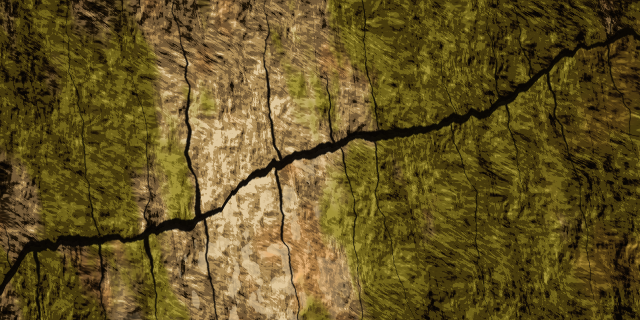
Reproduce this texture procedurally as a Shadertoy shader.

```glsl
// Weathered, mossy wood split by a jagged diagonal crack and upright fissures.
#define GRAIN_TILT 0.13
#define RELIEF 3.3
#define CONTRAST 1.1
#define AMBIENT 0.13
#define GLOW 0.38
#define MOSS_COVER 0.15
#define CRACK_WIDTH 0.0105
#define FISSURE_SPACING 0.2
#define FISSURE_WIDTH 0.0085

const vec3 BLACK = vec3(0.03, 0.02, 0.01);
const vec3 UMBER = vec3(0.13, 0.09, 0.03);
const vec3 DARK_MOSS = vec3(0.28, 0.23, 0.05);
const vec3 MOSS = vec3(0.44, 0.39, 0.10);
const vec3 BRIGHT_MOSS = vec3(0.64, 0.58, 0.22);
const vec3 BROWN = vec3(0.46, 0.36, 0.22);
const vec3 TAN = vec3(0.68, 0.55, 0.33);
const vec3 CREAM = vec3(0.88, 0.79, 0.62);
const vec3 RUST = vec3(0.48, 0.30, 0.13);

float hash(vec2 p) {
    vec3 a = fract(vec3(p.xyx) * 0.1031);
    a += dot(a, a.yzx + 33.33);
    return fract((a.x + a.y) * a.z);
}

float noise(vec2 p) {
    vec2 i = floor(p), f = fract(p);
    f = f * f * (3.0 - 2.0 * f);
    return mix(mix(hash(i), hash(i + vec2(1, 0)), f.x),
               mix(hash(i + vec2(0, 1)), hash(i + vec2(1, 1)), f.x), f.y);
}

float fbm(vec2 p) {
    float sum = 0.0, amp = 0.533;
    for (int i = 0; i < 4; i++) {
        sum += amp * noise(p);
        p = p * 2.03 + 17.3;
        amp *= 0.5;
    }
    return sum;
}

// Wavering fibres plus crumbly grain that leans across them
float barkHeight(vec2 q) {
    q.x += 0.16 * fbm(q * vec2(4.0, 3.5));
    vec2 leaning = vec2(q.x + 0.35 * q.y, q.y);
    return 0.42 * fbm(q * vec2(13.0, 3.5) + 40.0)
         + 0.28 * fbm(leaning * vec2(38.0, 13.0) + 7.0)
         + 0.30 * fbm(leaning * vec2(44.0, 40.0) + 90.0);
}

// Height of the main crack at x: a rising wave with jagged detail
float crackLine(float x) {
    float wave = 0.14 + 0.36 * x + 0.055 * sin(7.0 * x + 0.9);
    float drop = 0.1 * (1.0 - smoothstep(0.0, 0.1, x));
    return wave - drop + 0.09 * (fbm(vec2(x * 9.0, 3.0)) - 0.5)
         + 0.03 * (fbm(vec2(x * 42.0, 8.0)) - 0.5);
}

// Tapering fissures that open toward the main crack
float fissures(vec2 q, float gap, float side, float aa) {
    float mask = 0.0, cell = floor(q.x / FISSURE_SPACING);
    for (int i = -1; i <= 1; i++) {
        vec2 id = vec2(cell + float(i) + 20.0, side * 31.0 + 50.0);
        float wiggle = 0.09 * (fbm(vec2(q.y * 5.0, id.x * 7.0)) - 0.5)
                     + 0.012 * (fbm(vec2(q.y * 40.0, id.x * 3.0)) - 0.5);
        float centre = (cell + float(i) + 0.2 + 0.6 * hash(id)) * FISSURE_SPACING;
        float reach = mix(0.15, 1.0, hash(id + 5.3));
        float width = FISSURE_WIDTH * mix(0.25, 1.0, hash(id + 9.1));
        width *= (1.0 - gap / reach) * mix(0.4, 1.2, noise(vec2(q.y * 18.0, id.x)));
        width *= mix(1.0, 0.5, smoothstep(1.1, 1.4, q.x));
        float d = abs(q.x - centre - wiggle) - width;
        mask = max(mask, (1.0 - smoothstep(-aa, aa, d)) * step(gap, reach));
    }
    return mask;
}

vec3 woodRamp(float t) {
    vec3 c = mix(BLACK, UMBER, smoothstep(0.0, 0.2, t));
    c = mix(c, BROWN, smoothstep(0.18, 0.40, t));
    c = mix(c, TAN, smoothstep(0.46, 0.62, t));
    return mix(c, CREAM, smoothstep(0.66, 0.86, t));
}

vec3 mossRamp(float t) {
    vec3 c = mix(BLACK, UMBER, smoothstep(0.0, 0.16, t));
    c = mix(c, DARK_MOSS, smoothstep(0.14, 0.28, t));
    c = mix(c, MOSS, smoothstep(0.38, 0.52, t));
    return mix(c, BRIGHT_MOSS, smoothstep(0.58, 0.82, t));
}

void mainImage(out vec4 fragColor, in vec2 fragCoord) {
    vec2 p = fragCoord / iResolution.y;
    float aa = 1.0 / iResolution.y;
    float offset = p.y - crackLine(p.x);
    float side = offset > 0.0 ? 1.0 : -1.0;
    float tilt = GRAIN_TILT * (1.0 + 0.8 * smoothstep(0.8, 1.7, p.x));
    vec2 q = vec2(p.x + tilt * p.y, p.y + 5.0 - 2.0 * side);

    // Relief lit from above
    float h = barkHeight(q);
    float slope = h - barkHeight(q + vec2(-0.003, 0.006));
    vec2 fromGlow = (p - vec2(0.95, 0.42)) * vec2(0.9, 1.1);
    vec2 fromBare = (p - vec2(0.76, 0.38)) * vec2(3.2, 1.2);
    float bare = exp(-dot(fromBare, fromBare));
    float tone = AMBIENT + GLOW * exp(-dot(fromGlow, fromGlow)) + 0.20 * bare
               + CONTRAST * (h - 0.5) + RELIEF * slope;

    // Hairline splits along the grain
    float split = abs(fbm(q * vec2(15.0, 2.0) + 60.0) - 0.5);
    tone -= 0.18 * (1.0 - smoothstep(0.0, 0.025, split)) * noise(q * vec2(9.0, 5.0));

    // Shaded upper lip and lit lower lip of the crack
    tone -= 0.20 * step(0.0, offset) * exp(-abs(offset) / 0.025);
    tone += 0.10 * step(offset, 0.0) * exp(-abs(offset) / 0.025);

    // Moss over bare wood, with rust stains and pale flakes
    float cover = fbm(q * vec2(8.0, 3.0) + 11.0) + 0.4 * (h - 0.5) + MOSS_COVER
                - 0.60 * bare + 0.10 * smoothstep(1.0, 1.3, p.x)
                - 0.12 * (1.0 - smoothstep(0.0, 0.2, p.x));
    float moss = smoothstep(0.40, 0.58, cover);
    float stain = smoothstep(0.50, 0.72, fbm(q * vec2(7.0, 5.0) + 70.0));
    float flake = smoothstep(0.55, 0.62, fbm(q * vec2(26.0, 18.0) + 30.0));
    vec3 wood = mix(woodRamp(tone), RUST * (0.2 + 1.8 * tone), 0.45 * stain);
    wood = mix(wood, CREAM, 0.75 * flake * bare * step(offset, 0.0));
    vec3 color = mix(wood, mossRamp(tone), moss);
    color = mix(color, RUST * (0.2 + 1.7 * tone), 0.35 * stain * smoothstep(1.6, 1.9, p.x));

    // Open cracks
    float width = CRACK_WIDTH * mix(0.3, 1.5, noise(vec2(p.x * 17.0, 2.0)));
    float crack = 1.0 - smoothstep(-aa, aa, 0.85 * abs(offset) - width);
    crack = max(crack, fissures(q, abs(offset), side, aa));
    color = mix(color, BLACK, 0.94 * crack);
    fragColor = vec4(clamp(color, 0.0, 1.0), 1.0);
}
```
